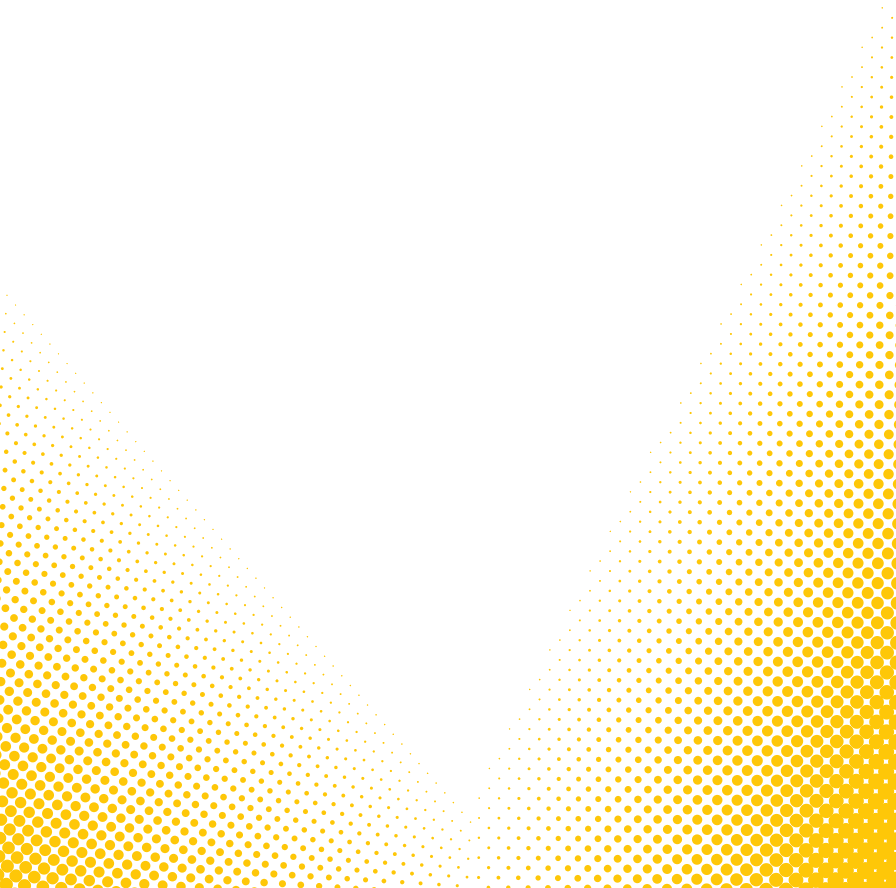
Reproduce this background procedurally as a Shadertoy shader.

```glsl
// Two golden halftone wedges on white, meeting in a V near the bottom.
// Each is a slightly turned, staggered dot lattice whose dot radius
// grows linearly with the distance from the wedge's slanted edge.

// Coverage of one wedge; side is -1 for left of the seam, +1 for right.
float halftone(vec2 p, vec2 anchor, float period, float tilt,
               vec2 edgePoint, vec2 inward, vec2 growth, float side) {
    mat2 turn = mat2(cos(tilt), -sin(tilt), sin(tilt), cos(tilt));
    float pixel = 1.0 / iResolution.x;
    float coverage = 0.0;

    // The second pass fills the cell centres of the first
    for (int k = 0; k < 2; k++) {
        vec2 shift = vec2(0.5 * float(k));
        vec2 cell = round((p - anchor) * turn / period - shift) + shift;
        vec2 centre = anchor + turn * cell * period;
        float depth = dot(centre - edgePoint, normalize(inward));
        float radius = growth.x + growth.y * depth;
        float dotMask = clamp(0.5 + (radius - distance(p, centre)) / pixel, 0.0, 1.0);
        float inside = step(-0.003, depth) * step(0.0, side * (centre.x - 0.527));
        coverage = max(coverage, dotMask * inside);
    }
    return coverage;
}

void mainImage(out vec4 fragColor, in vec2 fragCoord) {
    vec2 p = fragCoord / iResolution.x;

    float left = halftone(p, vec2(0.0078, 0.6615), 0.02051, 0.0638,
                          vec2(0.0078, 0.6615), vec2(-0.742, -0.670),
                          vec2(0.00065, 0.0155), -1.0);
    float right = halftone(p, vec2(0.7148, 0.4531), 0.02214, 0.008,
                           vec2(0.9844, 0.9818), vec2(0.889, -0.4575),
                           vec2(0.0008, 0.0206), 1.0);

    vec3 gold = vec3(0.995, 0.78, 0.03);
    fragColor = vec4(mix(vec3(1.0), gold, max(left, right)), 1.0);
}
```
